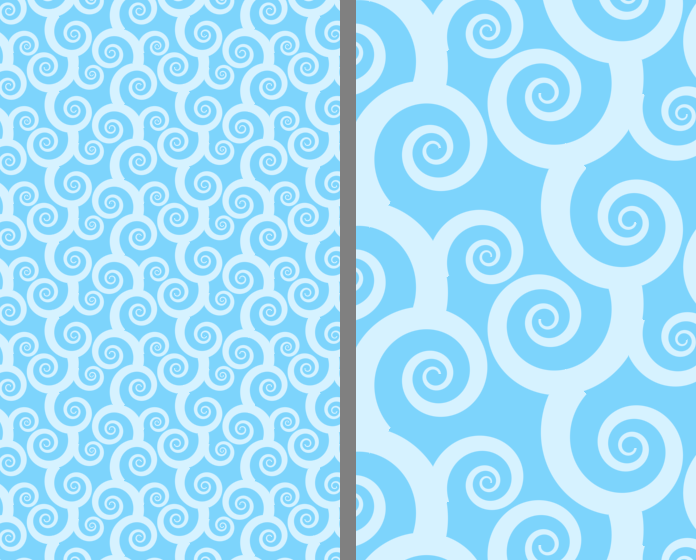
Left, the full canvas; right, a detail of the centre.
This pattern is drawn by a Shadertoy shader. Its source:

```glsl
const vec3 SKY = vec3(0.49, 0.83, 0.99);
const vec3 VINE = vec3(0.84, 0.95, 1.0);
const float ROWS = 7.44;                  // repeats down the canvas
const vec2 TILE = vec2(1.7326, 1.0);      // repeat size, in tile heights
const vec2 ORIGIN = vec2(0.985, 0.982);   // main curl of the upright vine
const float MIRROR_RISE = 0.315;          // lift of the mirrored vine
const float SHRINK = 0.361;               // radius ratio per full turn
const float BAND = 0.39;                  // stroke share of each coil gap
const float TURNS = 2.6;                  // length of every curl
const float SOFTNESS = 0.85;              // edge half width in pixels
const float TAU = 6.2831853;

// Centre offset (xy), radius at the side (z), turns before the side (w)
const vec4 MAIN_CURL = vec4(0.0, 0.0, 0.388, 0.14);
const vec4 BRANCH_CURL = vec4(-0.370, -0.438, 0.426, 0.083);
const vec4 SMALL_CURL = vec4(0.236, -0.528, 0.262, 0.075);

vec2 wrapTile(vec2 p) {
    return p - TILE * floor(p / TILE + 0.5);
}

// Distance to a logarithmic spiral stroke that tapers towards its centre
float curl(vec2 p, vec4 shape, float handedness) {
    p = wrapTile(p - shape.xy);
    p.x *= handedness;
    float radius = max(length(p), 1e-4);
    float turn = fract(atan(p.y, p.x) / TAU - 0.5 + shape.w);
    float depth = log(radius / shape.z) / log(SHRINK) - turn + shape.w;
    float offset = depth - 0.5 * BAND;
    float winding = clamp(floor(offset + 0.5), 0.0, floor(TURNS - turn));
    float pitch = -log(SHRINK);
    float slope = pitch / length(vec2(1.0, pitch / TAU));
    return (abs(offset - winding) - 0.5 * BAND) * radius * slope;
}

float vine(vec2 p) {
    float d = curl(p, MAIN_CURL, 1.0);
    d = min(d, curl(p, BRANCH_CURL, -1.0));
    return min(d, curl(p, SMALL_CURL, 1.0));
}

void mainImage(out vec4 fragColor, in vec2 fragCoord) {
    float pixel = ROWS / iResolution.y;
    vec2 p = fragCoord * pixel - ORIGIN;

    // Upright vine, and its vertical mirror half a tile across
    vec2 mirrored = (p - vec2(0.5 * TILE.x, MIRROR_RISE)) * vec2(1.0, -1.0);
    float d = min(vine(p), vine(mirrored));

    float edge = SOFTNESS * pixel;
    float cover = 1.0 - smoothstep(-edge, edge, d);
    fragColor = vec4(mix(SKY, VINE, cover), 1.0);
}
```
